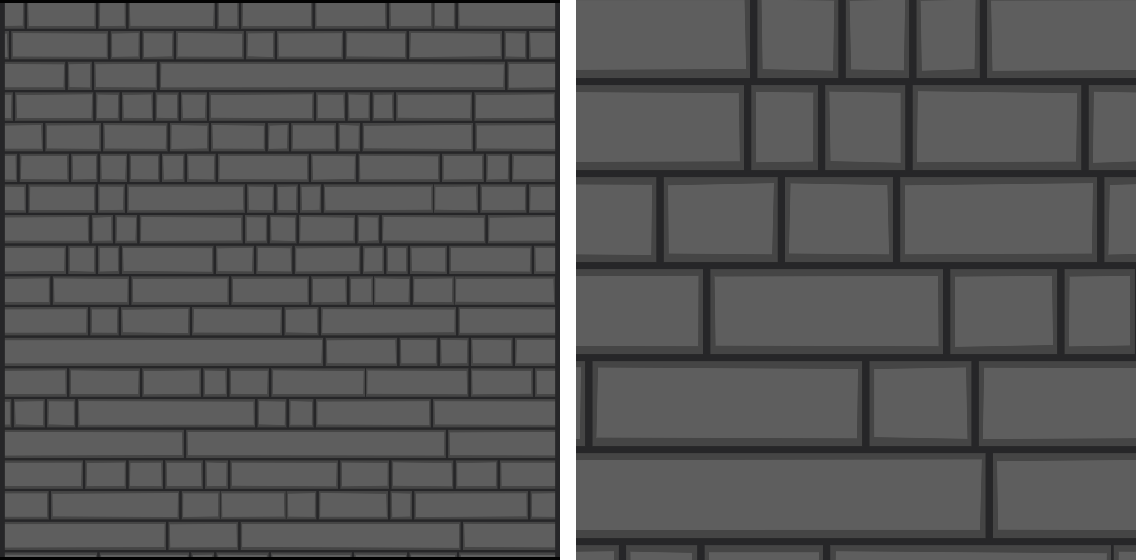
Left: the whole. Right: its middle third, enlarged.
This texture is drawn by a WebGL 2 fragment shader. Its source:

```glsl
#version 300 es
precision highp float;
// Draws a dark grey wall of eighteen plank courses with random joints and uneven bevels.

uniform vec2 u_resolution;
out vec4 outColor;

const vec3 FACE = vec3(0.37);
const vec3 BEVEL = vec3(0.27);
const vec3 MORTAR = vec3(0.15, 0.15, 0.155);
const vec3 BORDER = vec3(0.01);

const float COURSE_HEIGHT = 0.05477;
const float FIRST_COURSE = 0.0156;   // height of the lowest full mortar line
const float MORTAR_HALF = 0.0021;
const float SIDE_BAND = 0.0085;
const float END_BAND = 0.0055;
const int MAX_BRICKS = 32;

float hash(vec2 p) {
    vec3 q = fract(p.xyx * vec3(0.1031, 0.1030, 0.0973));
    q += dot(q, q.yzx + 33.33);
    return fract((q.x + q.y) * q.z);
}

// Antialiased step: 1 where the signed distance is positive.
float inside(float distance, float pixel) {
    return smoothstep(-0.5 * pixel, 0.5 * pixel, distance);
}

// Each course has its own spread, so some hold short bricks and others long planks.
float brickWidth(float index, float course) {
    float spread = mix(0.15, 0.8, pow(hash(vec2(course, 71.0)), 1.5));
    float pick = hash(vec2(index + 5.0, course * 3.0 + 11.0));
    return 0.042 + spread * pick * pick;
}

// Walks along a course; returns left joint, right joint and brick index.
vec3 findBrick(float x, float course) {
    float left = -0.12 * hash(vec2(course, 19.0));
    float right = left;
    float index = 0.0;
    for (int i = 0; i < MAX_BRICKS; i++) {
        index = float(i);
        left = right;
        right += brickWidth(index, course);
        if (right > x) break;
    }
    return vec3(left, right, index);
}

// A few joints are only hairlines.
float jointHalf(float index, float course) {
    return mix(0.0008, 0.0022, step(0.06, hash(vec2(index + 40.0, course + 90.0))));
}

// Bevel width that drifts along one side of a brick.
float bevelWidth(float base, float along, vec2 brick, float side) {
    float slope = hash(brick + side * vec2(17.0, 29.0)) - 0.5;
    return base + 0.003 * slope * (along - 0.5);
}

vec3 wall(vec2 p, float pixel) {
    float level = (p.y - FIRST_COURSE) / COURSE_HEIGHT;
    float course = floor(level) + 2.0;
    vec3 found = findBrick(p.x, course);
    vec2 brick = vec2(found.z, course);

    // Position within the brick, from 0 to 1 on each axis.
    vec2 along = vec2((p.x - found.x) / (found.y - found.x), fract(level));

    // Distances to the body edges: left, right, bottom, top.
    vec4 body = vec4(p.x - found.x - jointHalf(found.z, course),
                     found.y - p.x - jointHalf(found.z + 1.0, course),
                     along.y * COURSE_HEIGHT - MORTAR_HALF,
                     (1.0 - along.y) * COURSE_HEIGHT - MORTAR_HALF);
    vec4 bevel = vec4(bevelWidth(0.0028, along.y, brick, 1.0),
                      bevelWidth(0.0028, along.y, brick, 2.0),
                      bevelWidth(0.0049, along.x, brick, 3.0),
                      bevelWidth(0.0042, along.x, brick, 4.0));
    vec4 face = body - bevel;

    float bodyEdge = min(min(body.x, body.y), min(body.z, body.w));
    float faceEdge = min(min(face.x, face.y), min(face.z, face.w));
    vec3 color = mix(MORTAR, BEVEL, inside(bodyEdge, pixel));
    return mix(color, FACE, inside(faceEdge, pixel));
}

void main() {
    vec2 p = gl_FragCoord.xy / u_resolution;
    float pixel = 1.0 / min(u_resolution.x, u_resolution.y);
    vec2 edge = min(p, 1.0 - p);

    // Wall, then dark side bands, then black strips at top and bottom.
    vec3 color = wall(p, pixel);
    color = mix(MORTAR, color, inside(edge.x - SIDE_BAND, pixel));
    color = mix(BORDER, color, inside(edge.y - END_BAND, pixel));
    outColor = vec4(color, 1.0);
}
```
